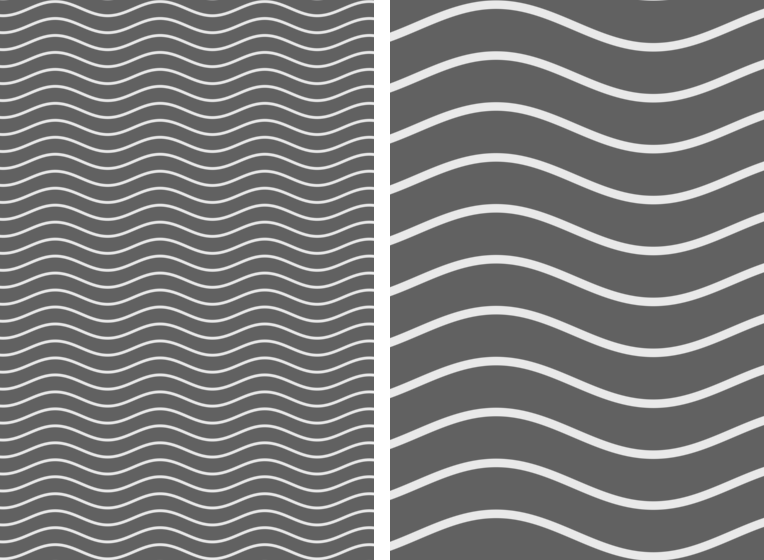
Left: the whole. Right: its middle third, enlarged.
A WebGL 2 fragment shader for this pattern:

```glsl
#version 300 es
precision highp float;
// Thin pale sine waves stacked in even rows on a flat dark grey ground.

uniform vec2 u_resolution;
out vec4 fragColor;

const float TAU = 6.2831853;

// Distance to the nearest wave line, in canvas heights.
float waveDistance(vec2 p) {
    float amplitude = 0.0127;
    float frequency = TAU / 0.1871;
    float spacing = 0.03031;
    float phase = (p.x - 0.0987) * frequency;

    // Vertical offset from the closest row's centre line.
    float rise = p.y - 0.0147 - amplitude * cos(phase);
    float offset = (fract(rise / spacing + 0.5) - 0.5) * spacing;

    // Divide by the gradient length to keep the stroke even on the slopes.
    float slope = amplitude * frequency * sin(phase);
    return abs(offset) / sqrt(1.0 + slope * slope);
}

void main() {
    vec2 p = gl_FragCoord.xy / u_resolution.y;
    float pixel = 1.0 / u_resolution.y;

    // Soft-edged stroke.
    float halfWidth = 0.00255;
    float edge = 0.9 * pixel;
    float line = 1.0 - smoothstep(halfWidth - edge, halfWidth + edge, waveDistance(p));

    vec3 ground = vec3(0.38);
    vec3 stroke = vec3(0.915);
    fragColor = vec4(mix(ground, stroke, line), 1.0);
}
```
